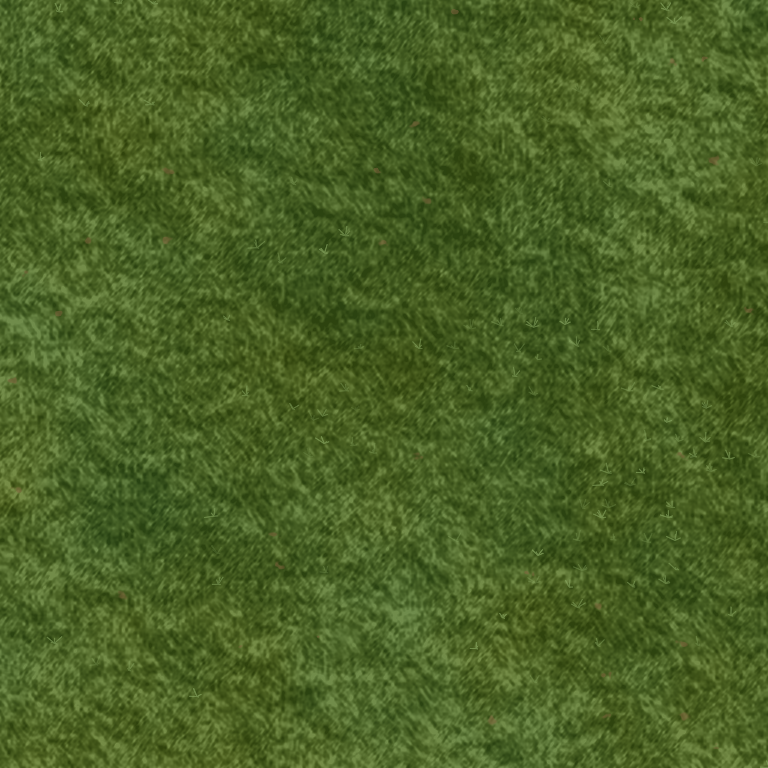
Reproduce this texture procedurally as a three.js fragment shader.

```glsl
// Draws a rough meadow lawn: small clumps, fine blades, pale sprigs and specks of bare earth.
varying vec2 vUv;

const vec3 SHADE_GREEN = vec3(0.175, 0.262, 0.060);
const vec3 MID_GREEN   = vec3(0.288, 0.380, 0.138);
const vec3 LIGHT_GREEN = vec3(0.450, 0.550, 0.285);
const vec3 HUE_SHIFT   = vec3(0.050, 0.000, -0.045); // warm against cool grass
const vec3 SPRIG_COLOR = vec3(0.520, 0.640, 0.370);
const vec3 EARTH_COLOR = vec3(0.500, 0.390, 0.240);

const float PATCH_SCALE    = 3.6;
const vec2  CLUMP_SCALE    = vec2(21.0, 33.0);
const vec2  BLADE_SCALE    = vec2(300.0, 170.0);
const float GRAIN_SCALE    = 256.0;
const float PATCH_CONTRAST = 0.52;
const float CLUMP_CONTRAST = 0.60;
const float RELIEF         = 0.55;
const float BLADE_CONTRAST = 0.95;
const float GRAIN_CONTRAST = 0.40;
const float SPRIG_CELLS    = 24.0;
const float SPRIG_WIDTH    = 0.0009;
const float EARTH_CELLS    = 21.0;

float hash(vec2 p) {
  return fract(sin(dot(p, vec2(127.1, 311.7))) * 43758.5453);
}

float noise(vec2 p) {
  vec2 cell = floor(p), f = fract(p);
  f = f * f * (3.0 - 2.0 * f);
  float low = mix(hash(cell), hash(cell + vec2(1.0, 0.0)), f.x);
  float high = mix(hash(cell + vec2(0.0, 1.0)), hash(cell + 1.0), f.x);
  return mix(low, high, f.y);
}

float fbm(vec2 p) {
  float sum = 0.0, weight = 0.46;
  for (int i = 0; i < 4; i++) {
    sum += weight * noise(p);
    p = mat2(1.6, 1.2, -1.2, 1.6) * p + 17.3;
    weight *= 0.6;
  }
  return sum;
}

// Height of the ragged grass clumps, wider than tall
float clumps(vec2 p) {
  vec2 warp = vec2(noise(p * 19.0), noise(p * 19.0 + 40.0)) - 0.5;
  vec2 q = p + 0.03 * warp;
  q.y += 0.25 * q.x;
  return fbm(q * CLUMP_SCALE + 7.0);
}

// Fine upright streaks in three leans, each showing in its own patches
float blades(vec2 p) {
  float sum = 0.0, total = 0.0;
  for (int i = 0; i < 3; i++) {
    float layer = float(i);
    vec2 q = vec2(p.x + 0.6 * (layer - 1.0) * p.y, p.y);
    float share = 0.15 + smoothstep(0.3, 0.7, noise(p * 24.0 + layer * 31.0));
    sum += share * (noise(q * BLADE_SCALE * (1.0 - 0.15 * layer) + layer * 53.0) - 0.5);
    total += share * share;
  }
  return 0.75 * sum / sqrt(total);
}

float segmentDistance(vec2 p, vec2 tip) {
  return length(p - tip * clamp(dot(p, tip) / dot(tip, tip), 0.0, 1.0));
}

// Small fans of pale blades, gathered in a few patches
float sprigs(vec2 p, float seed) {
  vec2 grid = p * SPRIG_CELLS + seed * 0.37;
  vec2 cell = floor(grid);
  vec2 key = cell + seed * 19.0;
  float gathered = smoothstep(0.74, 0.90, noise(cell / SPRIG_CELLS * 7.0 + 3.0));
  float present = step(hash(key), 0.025 + 0.5 * gathered);
  vec2 root = 0.36 + 0.28 * vec2(hash(key + 5.1), hash(key + 9.7));
  vec2 local = (fract(grid) - root) / SPRIG_CELLS;
  float cover = 0.0;
  for (int i = 0; i < 5; i++) {
    float blade = float(i);
    float angle = 0.45 + 0.55 * blade + 1.3 * (hash(key + blade * 3.3) - 0.5);
    float reach = mix(0.002, 0.013, hash(key + blade * 7.9));
    float d = segmentDistance(local, reach * vec2(cos(angle), sin(angle)));
    cover = max(cover, 1.0 - smoothstep(0.2 * SPRIG_WIDTH, 1.6 * SPRIG_WIDTH, d));
  }
  return cover * present * mix(0.2, 0.7, hash(key + 2.7));
}

// Ragged specks of soil showing through
float earth(vec2 p) {
  vec2 grid = p * EARTH_CELLS;
  vec2 cell = floor(grid);
  vec2 center = 0.3 + 0.4 * vec2(hash(cell + 61.0), hash(cell + 83.0));
  float size = mix(0.07, 0.18, hash(cell + 29.0));
  float d = length((fract(grid) - center) * vec2(0.9, 1.3));
  d += 0.2 * (noise(p * 200.0) - 0.5);
  return step(hash(cell + 47.0), 0.08) * (1.0 - smoothstep(0.3 * size, size, d));
}

void main() {
  vec2 p = vUv;

  // Light and dark from broad patches, clumps lit from above, blades and grain
  float height = clumps(p);
  float slope = height - clumps(p + vec2(0.003, 0.009));
  float tone = 0.51 + PATCH_CONTRAST * (fbm(p * PATCH_SCALE + 2.0) - 0.5);
  tone += CLUMP_CONTRAST * (height - 0.5) + RELIEF * slope;
  tone += BLADE_CONTRAST * blades(p);
  tone += GRAIN_CONTRAST * (noise(p * GRAIN_SCALE + 11.0) - 0.5);
  tone = clamp(tone, 0.0, 1.0);

  vec3 color = mix(SHADE_GREEN, MID_GREEN, min(tone * 2.0, 1.0));
  color = mix(color, LIGHT_GREEN, max(tone * 2.0 - 1.0, 0.0));
  color += HUE_SHIFT * (fbm(p * 6.0 + 71.0) - 0.5);

  // Sparse details
  color = mix(color, EARTH_COLOR, 0.55 * earth(p));
  for (int i = 0; i < 2; i++) color = mix(color, SPRIG_COLOR, sprigs(p, float(i) + 1.0));

  gl_FragColor = vec4(color, 1.0);
}
```
